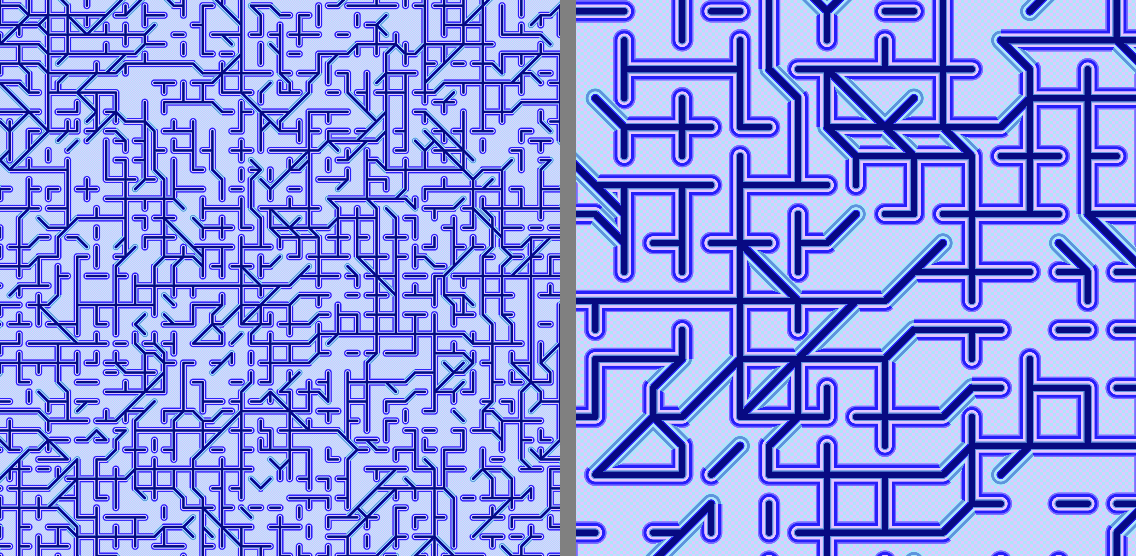
Left: the whole. Right: its middle third, enlarged.
Give the GLSL for this pattern, as a Shadertoy shader.

```glsl
float hash(vec2 p) {
    vec3 q = fract(p.xyx * vec3(0.1031, 0.1130, 0.0973));
    q += dot(q, q.yzx + 33.33);
    return fract((q.x + q.y) * q.z);
}

// Lattice node, shifted by one step in whole domains
vec2 node(vec2 id) {
    vec2 sheared = id + floor(id.yx * vec2(0.4, -0.3));
    vec2 domain = floor(sheared / 4.0);
    return 2.0 * id + step(0.5, vec2(hash(domain + 5.0), hash(domain + 71.0)));
}

// nearest.x is the distance, nearest.y tells whether the segment is diagonal
void addSegment(inout vec2 nearest, vec2 p, vec2 a, vec2 b) {
    vec2 d = b - a;
    float t = clamp(dot(p - a, d) / max(dot(d, d), 1e-4), 0.0, 1.0);
    float dist = length(p - a - t * d);
    if (dist < nearest.x) nearest = vec2(dist, step(0.1, abs(d.x * d.y)));
}

// Straight run followed by a 45 degree jog
void addPath(inout vec2 nearest, vec2 p, vec2 a, vec2 b) {
    vec2 d = b - a;
    vec2 corner = b - sign(d) * min(abs(d.x), abs(d.y));
    addSegment(nearest, p, a, corner);
    addSegment(nearest, p, corner, b);
}

// Link to the next node along an axis, or a short dead end
void addLink(inout vec2 nearest, vec2 p, vec2 id, vec2 axis, float seed) {
    vec2 a = node(id), b = node(id + axis);
    vec2 key = id + seed * vec2(117.0, 59.0);
    float across = dot(id, axis.yx);
    float run = floor((dot(id, axis) + 9.0 * hash(vec2(across, seed))) / 4.0);
    float longRun = hash(vec2(run, across) + seed * vec2(31.0, 83.0));

    if (hash(key) < 0.24 || longRun < 0.2) {
        addPath(nearest, p, a, b);
    } else if (dot(b - a, axis) > 1.5) {
        float choice = hash(key + vec2(211.0, 43.0));
        float bend = hash(key + vec2(19.0, 307.0));
        vec2 side = axis.yx * (step(bend, 0.07) - step(0.93, bend));
        if (choice < 0.37) addPath(nearest, p, a, a + axis + side);
        else if (choice < 0.74) addPath(nearest, p, b, b - axis + side);
    }
}

void mainImage(out vec4 fragColor, in vec2 fragCoord) {
    vec2 p = fragCoord / iResolution.x * 58.0;
    float soft = 0.3 * 58.0 / iResolution.x;
    vec2 cell = floor(p / 2.0);
    vec2 nearest = vec2(9.0, 0.0);

    // Branching network
    for (int j = -1; j <= 1; j++) {
        for (int i = -1; i <= 1; i++) {
            vec2 id = cell + vec2(i, j);
            addLink(nearest, p, id, vec2(1.0, 0.0), 1.0);
            addLink(nearest, p, id, vec2(0.0, 1.0), 2.0);

            // Diagonals, some continuing over two cells
            float rising = hash(vec2(floor(id.x / 2.0), id.x - id.y) + 401.0);
            float falling = hash(vec2(floor(id.x / 2.0), id.x + id.y) + 503.0);
            if (rising < 0.06)
                addPath(nearest, p, node(id), node(id + 1.0));
            else if (falling < 0.06)
                addPath(nearest, p, node(id + vec2(1.0, 0.0)), node(id + vec2(0.0, 1.0)));
        }
    }

    vec3 pink = vec3(0.89, 0.78, 1.0);
    vec3 cyan = vec3(0.68, 0.90, 0.98);
    vec3 navy = vec3(0.03, 0.04, 0.51);
    vec3 blue = vec3(0.15, 0.12, 0.98);
    vec3 violet = vec3(0.48, 0.43, 1.0);
    vec3 slate = vec3(0.37, 0.58, 0.87);

    // Fine checkered ground
    vec2 wave = sin(fragCoord / iResolution.x * 512.0 * 3.14159265);
    vec3 color = mix(pink, cyan, smoothstep(-0.3, 0.3, wave.x * wave.y));

    // Nested bands from the rim to the core
    float d = nearest.x, diagonal = nearest.y;
    color = mix(color, mix(violet, cyan, diagonal), smoothstep(soft, -soft, d - 0.39));
    color = mix(color, mix(blue, slate, diagonal), smoothstep(soft, -soft, d - 0.335));
    color = mix(color, mix(pink, cyan, diagonal), smoothstep(soft, -soft, d - 0.235));
    color = mix(color, mix(slate, blue, diagonal), smoothstep(soft, -soft, d - 0.15));
    color = mix(color, navy, smoothstep(soft, -soft, d - 0.11));

    fragColor = vec4(color, 1.0);
}
```
